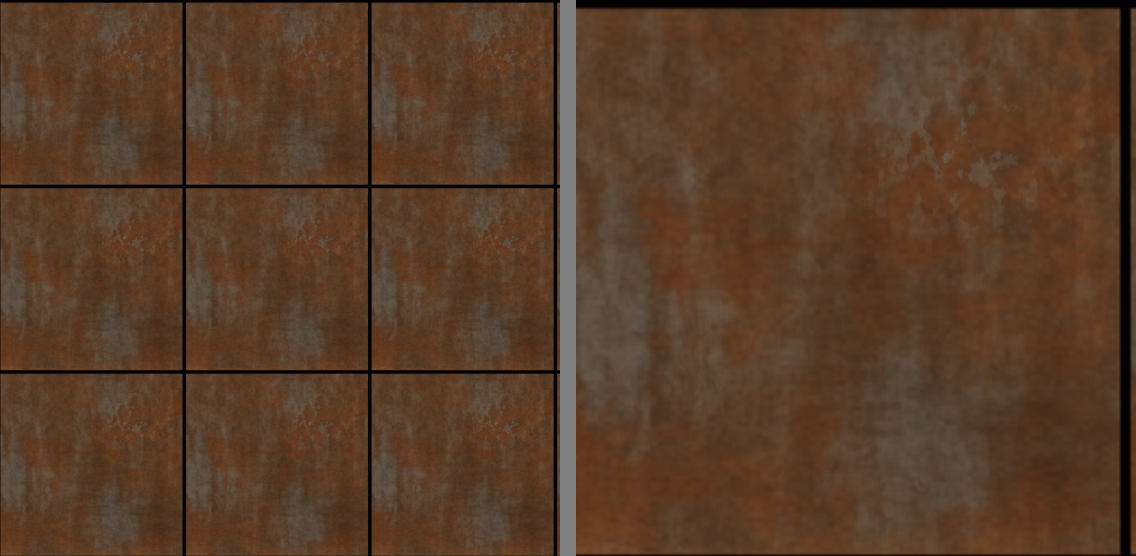
Left, the full canvas; right, a detail of the centre.
A WebGL 2 fragment shader for this pattern:

```glsl
#version 300 es
precision highp float;
// Square rusted-metal tiles, three across and three down, with narrow black joints.
// Every tile repeats one surface: broad stains broken up by layered value noise,
// vertical streaks, small flakes and fine grain.
uniform vec2 u_resolution;
out vec4 fragColor;

const vec2 TILE_SIZE = vec2(0.3314, 0.3337);   // share of the canvas
const vec2 JOINT_CROSS = vec2(0.3290, 0.6647); // one crossing of two joints
const float JOINT_HALF = 0.0094;               // share of a tile

const vec3 BROWN = vec3(0.345, 0.235, 0.150);
const vec3 RUST = vec3(0.400, 0.222, 0.115);
const vec3 STEEL = vec3(0.352, 0.308, 0.262);
const vec3 UMBER = vec3(0.255, 0.170, 0.105);
const vec3 OCHRE = vec3(0.460, 0.300, 0.165);
const vec3 JOINT = vec3(0.012, 0.005, 0.003);

float hash(vec2 p) {
    vec3 q = fract(vec3(p.xyx) * 0.1031);
    q += dot(q, q.yzx + 33.33);
    return fract((q.x + q.y) * q.z);
}

float noise(vec2 p) {
    vec2 i = floor(p);
    vec2 f = fract(p);
    f = f * f * (3.0 - 2.0 * f);
    float low = mix(hash(i), hash(i + vec2(1.0, 0.0)), f.x);
    float high = mix(hash(i + vec2(0.0, 1.0)), hash(i + vec2(1.0, 1.0)), f.x);
    return mix(low, high, f.y);
}

// Layered noise, about 0 to 1
float fbm(vec2 p) {
    float sum = 0.0;
    float gain = 0.5;
    for (int i = 0; i < 5; i++) {
        sum += gain * noise(p);
        p = mat2(1.6, 1.2, -1.2, 1.6) * p + 17.3;
        gain *= 0.54;
    }
    return sum * 0.95;
}

// Soft oval stain
float stain(vec2 p, vec2 centre, vec2 radius) {
    vec2 d = (p - centre) / radius;
    return exp(-dot(d, d));
}

vec3 rustedMetal(vec2 p) {
    vec2 warp = vec2(fbm(p * 7.0 + 3.0), fbm(p * 7.0 + 41.0)) - 0.5;
    vec2 q = p + 0.12 * warp;
    float mottle = fbm(q * vec2(9.0, 7.0) + 11.0);
    float streaks = fbm(p * vec2(26.0, 5.0) + 63.0);
    float smears = fbm(p * vec2(8.0, 30.0) + 29.0);
    float flakes = fbm(q * vec2(34.0, 24.0) + 87.0);

    // Broad stains: bare steel, warm rust and dark patches
    float steel = stain(q, vec2(0.08, 0.42), vec2(0.17, 0.24))
        + stain(q, vec2(0.65, 0.20), vec2(0.16, 0.14))
        + 0.8 * stain(q, vec2(0.58, 0.88), vec2(0.12, 0.18));
    float warm = stain(q, vec2(0.93, 0.78), vec2(0.14, 0.16));
    float dark = stain(q, vec2(0.55, 0.45), vec2(0.14, 0.22))
        + stain(q, vec2(0.88, 0.20), vec2(0.18, 0.14));

    float rustMask = smoothstep(0.38, 0.72, 0.6 * mottle + 0.4 * smears + 0.12 * warm);
    float steelMask = smoothstep(0.42, 0.78,
        0.40 * streaks + 0.28 * flakes + 0.32 * (1.0 - mottle) + 0.25 * steel - 0.06);
    float darkMask = smoothstep(0.50, 0.85, 0.5 * smears + 0.5 * flakes + 0.16 * dark);

    vec3 color = mix(BROWN, RUST, 0.9 * rustMask);
    color = mix(color, STEEL, 0.9 * steelMask);
    color = mix(color, UMBER, 0.6 * darkMask);
    color = mix(color, OCHRE, 0.30 * warm * smoothstep(0.35, 0.65, flakes));

    // Small pale and red flakes in the upper right
    float flakeArea = stain(p, vec2(0.72, 0.74), vec2(0.20, 0.16));
    float chips = fbm(p * vec2(48.0, 32.0) + 131.0);
    color = mix(color, STEEL * 1.12, 0.7 * flakeArea * smoothstep(0.53, 0.66, chips));
    color = mix(color, RUST, 0.6 * flakeArea * smoothstep(0.48, 0.36, chips));

    // Worn lower edge, then overall shade and grain
    float edgeWear = smoothstep(0.07, 0.015, p.y) * smoothstep(0.3, 0.6, smears);
    color = mix(color, OCHRE, 0.35 * edgeWear);
    float grain = noise(p * vec2(85.0, 110.0)) - 0.5;
    float shade = 1.02 + 0.28 * (flakes - 0.5) + 0.22 * (streaks - 0.5) + 0.11 * grain;
    return color * (shade - 0.07 * dark);
}

void main() {
    vec2 uv = gl_FragCoord.xy / u_resolution;
    vec2 tile = fract((uv - JOINT_CROSS) / TILE_SIZE);

    // Distance to the nearest joint, with a soft edge of at least one pixel
    vec2 toJoint = min(tile, 1.0 - tile);
    vec2 pixel = 1.0 / (u_resolution * TILE_SIZE);
    vec2 soft = max(0.8 * pixel, vec2(0.004));
    vec2 face = smoothstep(JOINT_HALF - soft, JOINT_HALF + soft, toJoint);

    vec3 color = mix(JOINT, rustedMetal(tile), face.x * face.y);
    fragColor = vec4(color, 1.0);
}
```
